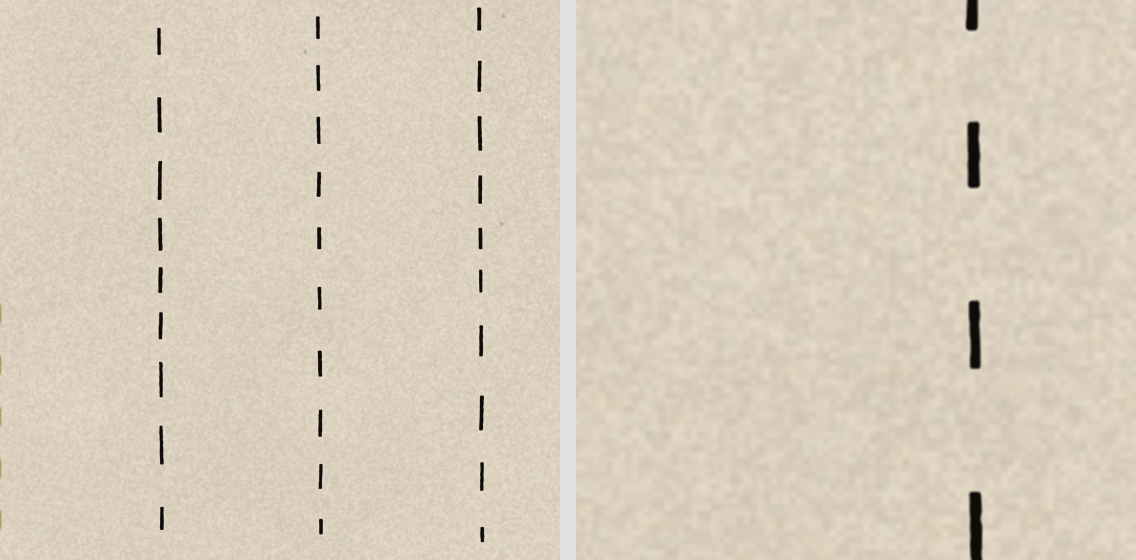
Left, the full canvas; right, a detail of the centre.
A WebGL 1 fragment shader for this pattern:

```glsl
precision highp float;
// Three vertical rows of hand-inked dashes on warm, grainy paper.
// Each row is a loop of rounded strokes whose pitch and length drift smoothly;
// value noise supplies the paper grain, the ragged ink and a few faint specks.

uniform vec2 u_resolution;

const float TAU = 6.2831853;
const float STROKE_RADIUS = 0.0032;
const vec3 PAPER = vec3(0.858, 0.815, 0.744);
const vec3 INK = vec3(0.055, 0.045, 0.035);
const vec3 OLIVE = vec3(0.62, 0.57, 0.27);

float hash(vec2 p) {
  vec3 q = fract(vec3(p.xyx) * 0.1031);
  q += dot(q, q.yzx + 33.33);
  return fract((q.x + q.y) * q.z);
}

float valueNoise(vec2 p) {
  vec2 cell = floor(p);
  vec2 f = fract(p);
  f = f * f * (3.0 - 2.0 * f);
  float low = mix(hash(cell), hash(cell + vec2(1.0, 0.0)), f.x);
  float high = mix(hash(cell + vec2(0.0, 1.0)), hash(cell + vec2(1.0)), f.x);
  return mix(low, high, f.y);
}

// Distance to an upright stroke with softly squared ends and a slight lean.
float strokeDistance(vec2 p, float halfLength, float lean, float radius) {
  p.x -= lean * p.y;
  float corner = radius * 0.6;
  vec2 d = abs(p) - vec2(radius, halfLength) + corner;
  return length(max(d, 0.0)) + min(max(d.x, d.y), 0.0) - corner;
}

// Distance to one row. start: x and y of the first dash centre.
// sway: sine shift of the centres; pull: size and index of a local shift.
// size: mean half length and its variation.
float rowDistance(vec2 p, vec2 start, float pitch, float count,
                  float sway, vec2 pull, vec2 size) {
  float nearest = 1.0;
  for (int k = 0; k < 10; k++) {
    float i = float(k);
    if (i >= count) break;
    float offset = (i - pull.y) / 1.4;
    float y = start.y + i * pitch + sway * sin(TAU * i / (count - 1.0))
            + pull.x * exp(-offset * offset);
    float halfLength = size.x + size.y * sin(TAU * (i - 0.6) / 5.0);
    halfLength *= 1.0 - 0.3 * step(count - 1.5, i);
    vec2 seed = vec2(i, floor(start.x * 50.0));
    float lean = 0.05 * (hash(seed + 7.0) - 0.5);
    float radius = STROKE_RADIUS * mix(0.88, 1.1, hash(seed));
    vec2 centre = vec2(start.x + 0.006 * y, y);
    nearest = min(nearest, strokeDistance(p - centre, halfLength, lean, radius));
  }
  return nearest;
}

// Fine fibres over broad, faint changes of tone.
vec3 paperColour(vec2 p) {
  float fine = valueNoise(p * 255.0) - 0.5;
  float fibre = valueNoise(mat2(0.8, 0.6, -0.6, 0.8) * p * 170.0 + 31.0) - 0.5;
  float broad = valueNoise(p * 7.0 + 5.0) - 0.5;
  float tone = 0.055 * fine + 0.04 * fibre + 0.018 * broad;
  float tint = valueNoise(p * 110.0 + 63.0) - 0.5;
  return PAPER + tone + tint * vec3(0.006, 0.0, -0.014);
}

// Sparse pale-grey flecks, at most one per cell.
float speckMask(vec2 p) {
  vec2 grid = p * 14.0;
  vec2 cell = floor(grid);
  vec2 centre = 0.2 + 0.6 * vec2(hash(cell + 3.0), hash(cell + 19.0));
  float spot = 1.0 - smoothstep(0.02, 0.07, length(fract(grid) - centre));
  return spot * step(0.96, hash(cell + 41.0));
}

// Olive slivers at the left border, in the lower half.
float borderMask(vec2 p) {
  float along = abs(fract((p.y - 0.56) / 0.092 + 0.5) - 0.5);
  float sliver = 1.0 - smoothstep(0.12, 0.24, along);
  return sliver * smoothstep(0.51, 0.54, p.y)
       * (1.0 - smoothstep(0.001, 0.004, p.x));
}

void main() {
  vec2 p = gl_FragCoord.xy / u_resolution;
  p.y = 1.0 - p.y; // rows run from the top down
  float soft = max(0.0013, 0.75 / min(u_resolution.x, u_resolution.y));

  float d = rowDistance(p, vec2(0.2835, 0.074), 0.1065, 9.0,
                        0.035, vec2(0.0, 0.0), vec2(0.0286, 0.0062));
  d = min(d, rowDistance(p, vec2(0.5675, 0.0495), 0.099, 10.0,
                         -0.0143, vec2(-0.0182, 4.6), vec2(0.0218, 0.0025)));
  d = min(d, rowDistance(p, vec2(0.8555, 0.034), 0.1023, 10.0,
                         0.0, vec2(-0.047, 5.4), vec2(0.0247, 0.0062)));
  d += 0.0009 * (valueNoise(p * 190.0 + 11.0) - 0.5);

  vec3 colour = paperColour(p);
  colour = mix(colour, colour * 0.84, speckMask(p));
  colour = mix(colour, OLIVE, 0.75 * borderMask(p));
  colour += 0.015 * exp(-max(d, 0.0) * 160.0); // faint halo around the ink
  colour = mix(colour, INK, 1.0 - smoothstep(-soft, soft, d));
  gl_FragColor = vec4(colour, 1.0);
}
```
